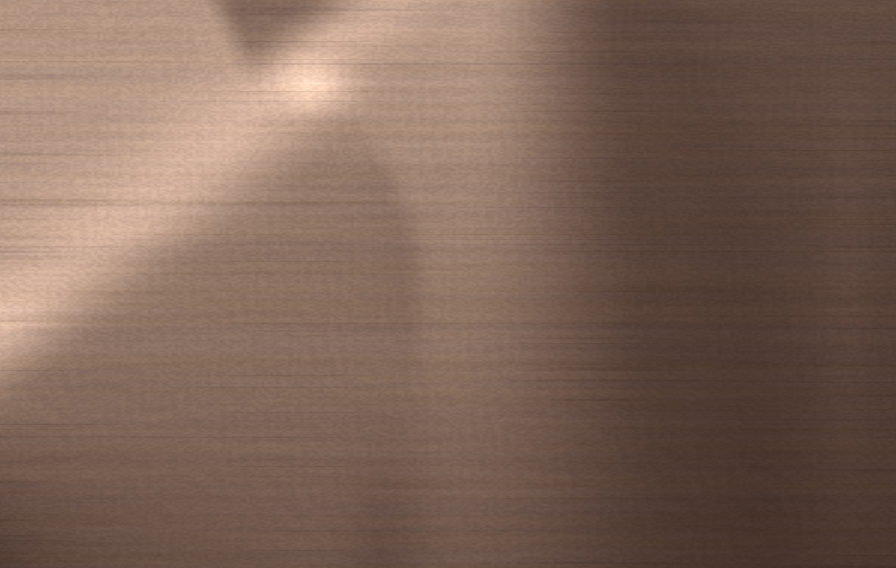
Reproduce this texture procedurally as a Shadertoy shader.

```glsl
// Brushed bronze sheet with soft diagonal reflections and fine horizontal grain.
#define DARK_SIDE vec2(0.295, 0.385)  // tone at bottom, top
#define MID_SIDE vec2(0.43, 0.73)     // tone at bottom, top
#define BRIGHT_TONE 0.71
#define STREAK_GAIN 0.12
#define GLOW_POS vec2(0.35, 0.848)
#define GLOW_GAIN 0.25
#define POCKET_DEPTH 0.21
#define BRUSH_GAIN 0.10
#define SCRATCH_GAIN 0.07
#define GRAIN_GAIN 0.09

float hash(vec2 p) {
    return fract(sin(dot(p, vec2(127.1, 311.7))) * 43758.5453);
}

float valueNoise(vec2 p) {
    vec2 cell = floor(p);
    vec2 f = fract(p);
    f = f * f * (3.0 - 2.0 * f);
    float low = mix(hash(cell), hash(cell + vec2(1.0, 0.0)), f.x);
    float high = mix(hash(cell + vec2(0.0, 1.0)), hash(cell + vec2(1.0)), f.x);
    return mix(low, high, f.y);
}

float bell(float x, float width) {
    float k = x / width;
    return exp(-k * k);
}

// Large smooth reflections, u and v run from 0 to 1.
float reflection(vec2 uv) {
    float u = uv.x;
    float v = uv.y;
    float tone = mix(MID_SIDE.x, MID_SIDE.y, v);

    // Curved shadow that ends in a soft vertical edge
    float bend = max(v - 0.5, 0.0);
    float edge = 0.472 - 0.85 * bend * bend;
    float shade = 1.0 - smoothstep(edge - 0.025, edge + 0.015, u);
    shade *= exp(-max(edge - u, 0.0) / 0.18);
    tone -= 0.085 * shade * bell(v - 0.58, 0.22);

    // Bright wedge above the diagonal, strongest along its rim
    float d = v - (0.34 + 1.22 * u);
    float wedge = smoothstep(-0.07, 0.10, d);
    float rim = bell(d - 0.11, 0.13) * (1.0 - smoothstep(0.25, 0.40, u));
    tone = mix(tone, BRIGHT_TONE, wedge);
    tone += STREAK_GAIN * rim;
    tone += 0.04 * bell(u, 0.07) * bell(v - 0.44, 0.07);

    // Dark pocket at the top, with a light ray along its right flank
    float e = v - (0.866 + 1.45 * (u - 0.306));
    float pocket = smoothstep(-0.03, 0.10, e);
    pocket *= smoothstep(0.222, 0.265, u + 0.27 * (v - 1.0));
    pocket *= smoothstep(0.80, 0.93, v);
    tone -= POCKET_DEPTH * pocket;
    tone += 0.09 * bell(e + 0.06, 0.08) * smoothstep(0.82, 0.94, v);

    // Hot spot
    vec2 g = (uv - GLOW_POS) / vec2(0.042, 0.048);
    tone += GLOW_GAIN * exp(-dot(g, g));

    // Darker lower left corner and lower fold
    tone -= 0.10 * exp(-u / 0.13) * (1.0 - smoothstep(0.0, 0.34, v));
    tone -= 0.045 * bell(u - 0.43, 0.045) * (1.0 - smoothstep(0.05, 0.38, v));

    // Dark right side with faint upright folds
    float dark = mix(DARK_SIDE.x, DARK_SIDE.y, v);
    float fold = u - (0.85 - 0.11 * v * v);
    dark -= 0.018 * bell(fold, 0.06);
    dark += 0.022 * bell(u - 0.945, 0.03) * bell(v - 0.5, 0.35);
    float middle = 0.635 - 0.025 * v;
    float halfWidth = mix(0.15, 0.085, v);
    return mix(tone, dark, smoothstep(middle - halfWidth, middle + halfWidth, u));
}

// Long hairlines at several scales, centred on zero.
float brushing(vec2 uv) {
    float sum = 0.0;
    float weight = 0.5;
    vec2 scale = vec2(2.5, 75.0);
    for (int i = 0; i < 3; i++) {
        sum += weight * (valueNoise(uv * scale + 17.0 * float(i)) - 0.5);
        scale *= vec2(2.6, 1.9);
        weight *= 0.8;
    }
    return sum;
}

// Bronze ramp driven by its red level.
vec3 bronze(float tone) {
    return vec3(tone, 0.90 * tone - 0.05, 0.805 * tone - 0.055);
}

void mainImage(out vec4 fragColor, in vec2 fragCoord) {
    vec2 uv = fragCoord / iResolution.xy;
    float tone = reflection(uv);

    // Brushed surface, sparse dark scratches and speckle
    float scratch = smoothstep(0.78, 0.95, valueNoise(uv * vec2(3.0, 230.0) + 61.0));
    float speckle = valueNoise(uv * vec2(300.0, 320.0)) - 0.5;
    float surface = BRUSH_GAIN * brushing(uv) + GRAIN_GAIN * speckle;
    tone *= 1.0 + surface - SCRATCH_GAIN * scratch;

    // Slight warm and cool drift between hairlines
    float drift = valueNoise(uv * vec2(2.0, 90.0) + 9.0) - 0.5;
    vec3 color = bronze(tone) + 0.018 * drift * vec3(0.4, 0.0, -1.0);
    fragColor = vec4(clamp(color, 0.0, 1.0), 1.0);
}
```
